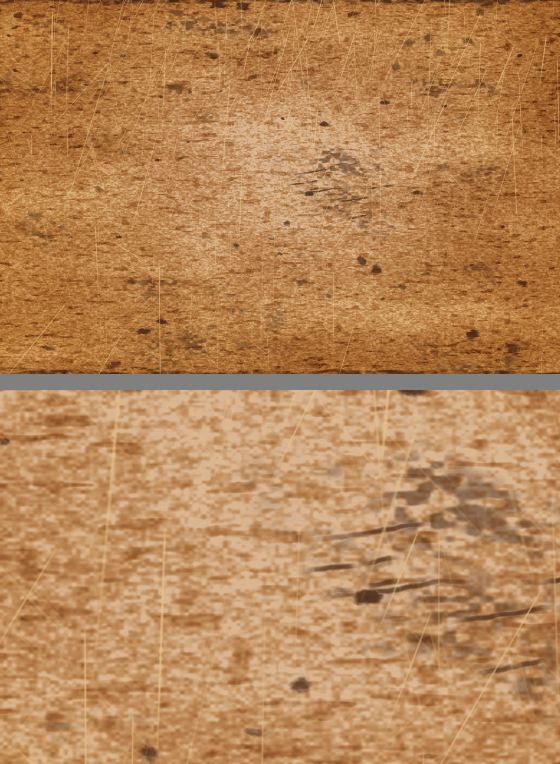
Top, the full canvas; bottom, a detail of the centre.
Give the GLSL for this texture, as a Shadertoy shader.

```glsl
// Worn wooden cutting board: a tone built from horizontal bands, fibres and
// a pale rubbed centre is mapped to a brown ramp, then hairlines, knife
// scratches, dark nicks, cracks and charred edges are laid over it.
#define SCRATCHES 190
#define NICKS 85
#define CRACKS 7
#define TONE 0.60
#define GRAIN 0.62
#define BANDS 0.30
#define SCRATCH_WIDTH 0.0010
#define SCRATCH_COLOR vec3(0.91, 0.76, 0.53)
#define NICK_COLOR vec3(0.25, 0.13, 0.07)

float hash(vec2 p) {
    vec3 q = fract(vec3(p.xyx) * 0.1031);
    q += dot(q, q.yzx + 33.33);
    return fract((q.x + q.y) * q.z);
}

vec4 hash4(float n) {
    vec4 q = fract(vec4(n) * vec4(0.1031, 0.1030, 0.0973, 0.1099));
    q += dot(q, q.wzxy + 33.33);
    return fract((q.xxyz + q.yzzw) * q.zywx);
}

float noise(vec2 p) {
    vec2 i = floor(p), f = fract(p);
    f = f * f * (3.0 - 2.0 * f);
    return mix(mix(hash(i), hash(i + vec2(1, 0)), f.x),
               mix(hash(i + vec2(0, 1)), hash(i + vec2(1, 1)), f.x), f.y);
}

float fbm(vec2 p) {
    float sum = 0.0, amp = 0.5;
    for (int i = 0; i < 4; i++) {
        sum += amp * noise(p);
        p = p * 2.03 + 17.3;
        amp *= 0.5;
    }
    return sum / 0.9375;
}

vec2 rotate(vec2 p, float a) {
    float c = cos(a), s = sin(a);
    return vec2(c * p.x - s * p.y, s * p.x + c * p.y);
}

vec3 woodRamp(float t) {
    vec3 c = mix(vec3(0.38, 0.20, 0.09), vec3(0.57, 0.34, 0.16), clamp(t * 4.0, 0.0, 1.0));
    c = mix(c, vec3(0.67, 0.44, 0.23), clamp(t * 4.0 - 1.0, 0.0, 1.0));
    c = mix(c, vec3(0.76, 0.56, 0.34), clamp(t * 4.0 - 2.0, 0.0, 1.0));
    return mix(c, vec3(0.85, 0.71, 0.53), clamp(t * 4.0 - 3.0, 0.0, 1.0));
}

// Bands, fibres and short dark pores, all running along x
float woodTone(vec2 p, float centre) {
    vec2 w = p + vec2(0.0, 0.012 * fbm(p * vec2(5.0, 9.0)));
    float bands = fbm(vec2(w.x * 0.8, w.y * 13.0)) - 0.5;
    float patches = fbm(p * vec2(4.0, 6.0) + 40.0) - 0.5;
    float fibres = noise(w * vec2(110.0, 260.0)) - 0.5;
    float grit = noise(p * vec2(260.0, 330.0) + 70.0) - 0.5;
    float pores = smoothstep(0.66, 0.92, noise(w * vec2(42.0, 155.0) + 9.0));
    float t = TONE + 0.30 * (centre - 0.5) + BANDS * 1.5 * bands + 0.45 * patches;
    return t + GRAIN * (0.6 * fibres + 0.55 * grit) - 0.32 * pores + 0.03;
}

// Faint families of parallel hairlines
float hairlines(vec2 p) {
    float sum = 0.0;
    for (int i = 0; i < 4; i++) {
        float k = float(i);
        vec2 q = rotate(p, -0.75 + 0.5 * k);
        float line = smoothstep(0.78, 0.95, noise(q * vec2(240.0, 7.0) + 31.0 * k));
        sum += line * smoothstep(0.4, 0.7, fbm(p * 3.5 + 13.0 * k));
    }
    return sum;
}

// Straight knife scratches: leaning, upright and diagonal kinds
float scratches(vec2 p, float aspect, float px) {
    float sum = 0.0;
    for (int i = 0; i < SCRATCHES; i++) {
        vec4 a = hash4(float(i) + 3.7), b = hash4(float(i) + 511.3);
        float kind = b.w;
        vec2 start = vec2(mix(a.x, 0.5 * (a.x + b.x), 0.7), 1.06 - 0.42 * a.y * a.y);
        float lean = -0.16 + 0.75 * (a.z - 0.5);
        if (kind > 0.5) {
            start = vec2(a.x, 1.15 * a.y + 0.1);
            lean = 0.12 * (a.z - 0.5);
        }
        if (kind > 0.78) lean = (b.z < 0.5 ? 0.75 : -0.5) + 0.5 * (a.z - 0.5);
        start.x *= aspect;
        float len = 0.10 + 0.38 * a.w * a.w;
        vec2 q = rotate(p - start, -lean);
        q.x += 0.05 * (b.z - 0.5) * q.y * q.y;
        float along = -q.y / len;
        float fade = smoothstep(0.0, 0.1, along) * smoothstep(1.0, 0.5, along);
        float width = SCRATCH_WIDTH * (0.5 + 0.9 * b.y * b.y);
        float cover = clamp((width - abs(q.x)) / max(px, 0.0015) + 0.5, 0.0, 1.0);
        sum = max(sum, cover * fade * (0.3 + 0.6 * b.x));
    }
    return sum * (0.6 + 0.5 * noise(p * vec2(60.0, 45.0)));
}

// Small ragged dents, denser towards the top
float nicks(vec2 p, float aspect) {
    float sum = 0.0, ragged = fbm(p * vec2(75.0, 120.0)) - 0.5;
    for (int i = 0; i < NICKS; i++) {
        vec4 a = hash4(float(i) + 907.1), b = hash4(float(i) + 1301.9);
        vec2 centre = vec2(a.x * aspect, 1.0 - pow(a.y, 1.35));
        vec2 size = (0.0035 + 0.009 * a.z * a.z) * vec2(1.2 + b.x, 0.7 + 0.4 * b.y);
        float d = length(rotate(p - centre, 0.6 * (b.z - 0.5)) / size) + 1.8 * ragged;
        sum = max(sum, (1.0 - smoothstep(0.5, 1.4, d)) * (0.3 + 0.6 * a.w));
    }
    return sum;
}

// Thin curved splits near the middle
float cracks(vec2 p, float aspect) {
    float sum = 0.0;
    for (int i = 0; i < CRACKS; i++) {
        vec4 a = hash4(float(i) + 2203.5);
        vec2 q = p - vec2((0.5 + 0.26 * a.x) * aspect, 0.41 + 0.14 * a.y);
        float bend = 0.14 * q.x + 0.012 * (fbm(vec2(q.x * 22.0, a.z * 50.0)) - 0.5);
        float ends = smoothstep(0.05 + 0.05 * a.w, 0.02, abs(q.x));
        float line = 1.0 - smoothstep(0.0008, 0.0038, abs(q.y - bend));
        sum = max(sum, line * ends * smoothstep(0.15, 0.6, noise(p * vec2(50.0, 90.0))));
    }
    return 0.7 * sum;
}

void mainImage(out vec4 fragColor, in vec2 fragCoord) {
    float px = 1.0 / iResolution.y, aspect = iResolution.x / iResolution.y;
    vec2 p = fragCoord * px;
    vec2 off = (p / vec2(aspect, 1.0) - vec2(0.53, 0.54)) * vec2(1.75, 1.6);
    float centre = 1.0 - smoothstep(0.15, 1.15, length(off));

    // Wood, greyer in the rubbed middle and warmer outside
    vec3 col = woodRamp(woodTone(p, centre));
    col *= mix(vec3(1.0, 0.95, 0.80), vec3(1.0, 1.0, 1.08), centre);

    // Dark wear: smudges, nicks, cracks and charred rims
    float smudge = smoothstep(0.60, 0.80, fbm(p * vec2(7.0, 13.0) + 5.0));
    smudge *= smoothstep(0.3, 0.75, noise(p * vec2(90.0, 150.0)));
    float rim = min(p.y, 1.0 - p.y) - 0.022 * (fbm(vec2(p.x * 9.0, p.y * 4.0)) - 0.36);
    float char = (1.0 - smoothstep(0.0, 0.007, rim)) * noise(p * vec2(70.0, 110.0));
    float wear = max(max(nicks(p, aspect), cracks(p, aspect)), max(0.5 * smudge, char));
    col = mix(col, NICK_COLOR, wear);

    // Light wear: hairlines and scratches
    col = mix(col, SCRATCH_COLOR, min(0.20 * hairlines(p), 0.4));
    col = mix(col, SCRATCH_COLOR, scratches(p, aspect, px));
    fragColor = vec4(clamp(col, 0.0, 1.0), 1.0);
}
```
